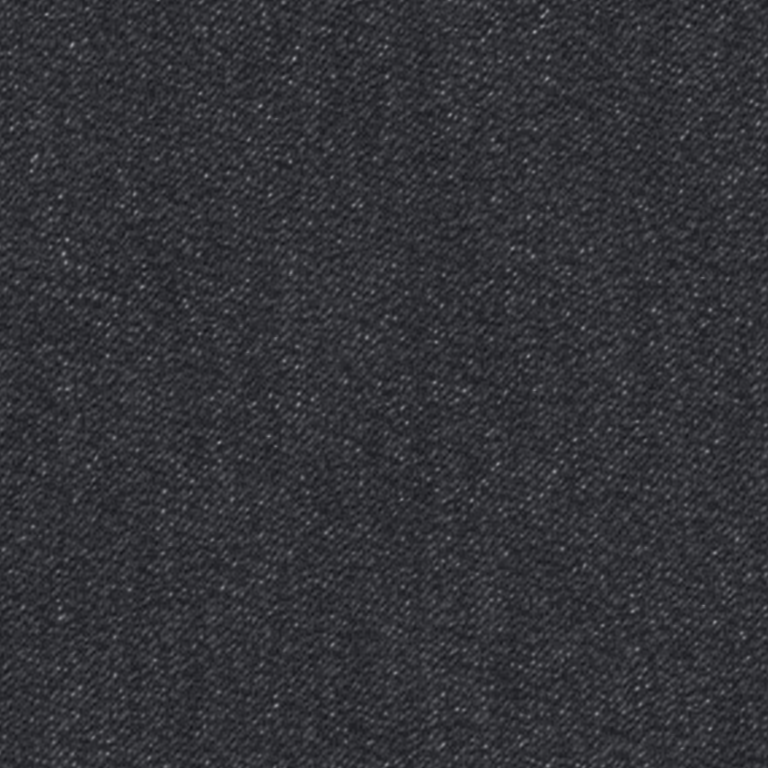
Give the GLSL for this texture, as a WebGL 2 fragment shader.

```glsl
#version 300 es
precision highp float;

uniform vec2 u_resolution;
out vec4 fragColor;

const float STRIPES_X = 85.0;   // twill lines along the width
const float STRIPES_Y = 77.0;   // twill lines along the height
const float COLUMNS = 110.0;    // visible warp columns
const vec2 BODY_SIZE = vec2(0.0036, 0.00215);    // along and across the twill
const vec2 SPARK_SIZE = vec2(0.0021, 0.00175);
const vec2 PIT_SIZE = vec2(0.0023, 0.00165);

float hash(vec2 cell, float seed) {
    vec3 q = fract(vec3(cell.xyx + seed * 17.3) * vec3(0.1031, 0.1030, 0.0973));
    q += dot(q, q.yzx + 33.33);
    return fract((q.x + q.y) * q.z);
}

// Layered sines, bent by each other; roughly -1 to 1
float waves(vec2 p, float seed) {
    float sum = 0.0;
    float amplitude = 0.5;
    for (int i = 0; i < 4; i++) {
        float k = float(i) + seed;
        sum += amplitude * sin(p.x + 1.7 * sin(p.y + k * 2.3) + k)
                         * cos(p.y + 1.3 * sin(p.x * 0.7 + k * 1.9));
        p = mat2(1.45, 0.75, -0.75, 1.45) * p + k;
        amplitude *= 0.68;
    }
    return sum;
}

// Position as (twill line, warp column), with slightly uneven threads
vec2 weaveCoords(vec2 p) {
    float line = p.x * STRIPES_X - p.y * STRIPES_Y;
    float column = p.x * COLUMNS;
    return vec2(line + 0.30 * waves(p * vec2(38.0, 31.0), 2.0),
                column + 0.20 * waves(p * vec2(29.0, 11.0), 5.0));
}

// Weave offset turned into canvas distances along and across the twill
vec2 twillOffset(vec2 d) {
    float x = d.y / COLUMNS;
    float y = (STRIPES_X * x - d.x) / STRIPES_Y;
    vec2 along = normalize(vec2(STRIPES_Y, STRIPES_X));
    return vec2(dot(vec2(x, y), along), dot(vec2(x, y), vec2(along.y, -along.x)));
}

float softSpot(vec2 offset, vec2 size) {
    vec2 q = offset / size;
    return exp(-0.5 * dot(q, q));
}

// Cellular sum of thread grains, bright weft sparks and dark pits
float grains(vec2 weave, float height, float streak) {
    vec2 home = floor(weave);
    float light = 0.0;
    for (int j = -1; j <= 1; j++) {
        for (int i = -1; i <= 1; i++) {
            vec2 cell = home + vec2(i, j);
            vec2 jitter = vec2(hash(cell, 1.0), hash(cell, 2.0)) - 0.5;
            vec2 d = weave - cell - 0.5 - jitter * vec2(0.34, 0.5);
            vec2 offset = twillOffset(d);
            vec2 groove = twillOffset(d - vec2(0.5, 0.1) * sign(d.x));

            // Each column has worn and covered lengths
            float section = floor(height * 7.0 + 5.0 * hash(vec2(cell.y, 3.0), 3.0));
            float wear = hash(vec2(cell.y, section), 4.0);

            float body = 0.050 + 0.090 * hash(cell, 5.0) + 0.022 * streak;
            float spark = pow(hash(cell, 6.0), 6.0) * (0.10 + 0.22 * wear + 0.08 * streak);
            float pit = 0.035 * hash(cell, 8.0);
            light += body * softSpot(offset, BODY_SIZE);
            light += max(spark, 0.0) * softSpot(offset, SPARK_SIZE);
            light -= pit * softSpot(groove, PIT_SIZE);
        }
    }
    return light;
}

// Fine smooth fibre noise, 0 to 1
float fibres(vec2 p) {
    vec2 cell = floor(p);
    vec2 f = fract(p);
    f = f * f * (3.0 - 2.0 * f);
    float low = mix(hash(cell, 7.0), hash(cell + vec2(1.0, 0.0), 7.0), f.x);
    float high = mix(hash(cell + vec2(0.0, 1.0), 7.0), hash(cell + 1.0, 7.0), f.x);
    return mix(low, high, f.y);
}

vec3 dye(float tone) {
    return vec3(tone - 0.002, tone, tone + 0.018);
}

void main() {
    vec2 p = gl_FragCoord.xy / u_resolution;

    // Long vertical streaks and broad uneven fading
    float streak = waves(p * vec2(62.0, 6.0), 1.0);
    float fading = waves(p * vec2(9.0, 7.0), 8.0);

    float tone = 0.163 + grains(weaveCoords(p), p.y, streak);
    tone += 0.007 * fading + 0.005 * streak;
    tone += 0.085 * (fibres(p * vec2(285.0, 265.0)) - 0.5);

    fragColor = vec4(dye(tone), 1.0);
}
```
